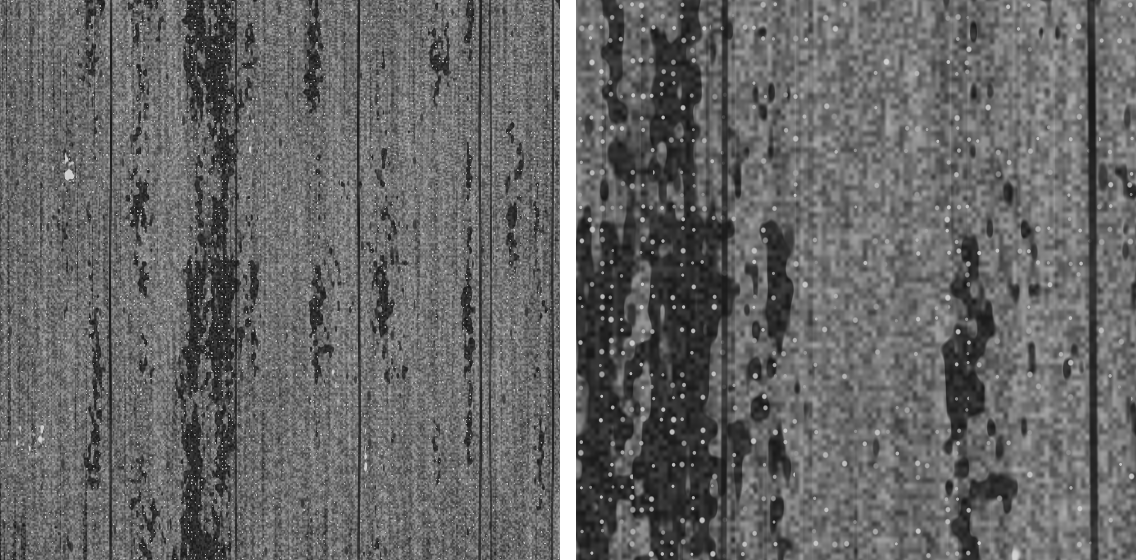
Left: the whole. Right: its middle third, enlarged.
Write a three.js fragment shader that draws this texture.

```glsl
varying vec2 vUv;

float hash(vec2 p) {
  return fract(sin(dot(p, vec2(127.1, 311.7))) * 43758.5453);
}

float noise(vec2 p) {
  vec2 cell = floor(p);
  vec2 f = fract(p);
  f = f * f * (3.0 - 2.0 * f);
  float low = mix(hash(cell), hash(cell + vec2(1.0, 0.0)), f.x);
  float high = mix(hash(cell + vec2(0.0, 1.0)), hash(cell + vec2(1.0)), f.x);
  return mix(low, high, f.y);
}

// Soft vertical band around a centre line
float band(float x, float center, float width) {
  float d = (x - center) / width;
  return exp(-d * d);
}

// One jittered round spot per grid cell; stretched grids give long spots
float scatter(vec2 p, vec2 grid, float density, float maxRadius) {
  vec2 q = p * grid;
  vec2 cell = floor(q);
  vec2 jitter = vec2(hash(cell + 3.7), hash(cell + 9.2));
  float radius = maxRadius * mix(0.5, 1.0, hash(cell + 5.1));
  float d = length(fract(q) - mix(vec2(0.36), vec2(0.64), jitter));
  float present = step(hash(cell + 17.3), density);
  return present * (1.0 - smoothstep(radius * 0.45, radius, d));
}

// Dark gap between boards, wavering slightly along its length
float seam(vec2 p, float x, float halfWidth) {
  float waver = 0.004 * (noise(vec2(x * 90.0, p.y * 4.0)) - 0.5);
  float d = abs(p.x - x - waver);
  float wear = 0.65 + 0.35 * noise(vec2(x * 50.0, p.y * 18.0));
  return wear * (1.0 - smoothstep(halfWidth * 0.4, halfWidth, d));
}

// Elliptical region where the surface is scraped pale
float scrape(vec2 p, vec2 center, vec2 radius) {
  vec2 d = (p - center) / radius;
  return exp(-dot(d, d));
}

// Likelihood of weather stain across the boards
float stainAmount(float x) {
  float amount = 0.60 * band(x, 0.395, 0.026);
  amount += 0.54 * band(x, 0.347, 0.020);
  amount += 0.44 * band(x, 0.250, 0.027);
  amount += 0.24 * band(x, 0.168, 0.020);
  amount += 0.27 * band(x, 0.453, 0.014);
  amount += 0.42 * band(x, 0.562, 0.016);
  amount += 0.34 * band(x, 0.678, 0.020);
  amount += 0.28 * band(x, 0.778, 0.010);
  amount += 0.48 * band(x, 0.836, 0.010);
  amount += 0.28 * band(x, 0.915, 0.016);
  amount += 0.34 * band(x, 0.965, 0.014);
  return amount;
}

void main() {
  vec2 p = vUv;

  // Grey wood with fibres and gritty grain
  float fibre = noise(p * vec2(210.0, 5.0));
  float grit = noise(p * vec2(370.0, 310.0));
  float coarseGrit = noise(p * vec2(190.0, 130.0) + 31.0);
  float tone = 0.445 + 0.07 * (noise(p * vec2(7.0, 3.0)) - 0.5);
  tone += 0.13 * (fibre - 0.5) + 0.30 * (grit - 0.5);
  tone += 0.10 * (coarseGrit - 0.5);
  float crackLine = noise(p * vec2(260.0, 3.5) + 60.0);
  float leftBoard = 1.0 - smoothstep(0.18, 0.20, p.x);
  tone -= (0.09 + 0.06 * leftBoard) * smoothstep(0.70, 0.92, crackLine);

  // Broken dark stains running along the grain
  float amount = stainAmount(p.x);
  float spread = 0.08 + amount;
  spread += 0.62 * (noise(p * vec2(24.0, 4.5) + 12.0) - 0.5);
  spread += 0.45 * (noise(p * vec2(70.0, 18.0) + 44.0) - 0.5);
  spread += 0.60 * (noise(p * vec2(200.0, 85.0) + 75.0) - 0.5);
  float stain = smoothstep(0.50, 0.64, spread);
  float stainTone = 0.16 + 0.16 * (grit - 0.5);
  tone = mix(tone - 0.05 * amount, stainTone, 0.94 * stain);

  // Small elongated dark chips
  float chip = scatter(p, vec2(75.0, 26.0), 0.045, 0.34);
  tone = mix(tone, 0.17, 0.75 * chip);

  // Pale mineral specks, crowded around the stains
  float density = 0.10 + 0.45 * min(amount, 0.6);
  float speck = scatter(p, vec2(165.0, 150.0), density, 0.36);
  float speckTone = 0.56 + 0.30 * hash(floor(p * vec2(165.0, 150.0)));
  tone = mix(tone, speckTone, 0.85 * speck);

  // Gaps and fine splits
  float gap = seam(p, 0.197, 0.0030);
  gap = max(gap, 0.8 * seam(p, 0.421, 0.0025));
  gap = max(gap, seam(p, 0.641, 0.0032));
  gap = max(gap, seam(p, 0.858, 0.0032));
  gap = max(gap, 0.8 * seam(p, 0.876, 0.0026));
  gap = max(gap, 0.9 * seam(p, 0.987, 0.0028));
  tone = mix(tone, 0.09, gap);

  // White scraped patches broken into short upright flakes
  float worn = scrape(p, vec2(0.125, 0.70), vec2(0.050, 0.036));
  worn += scrape(p, vec2(0.060, 0.23), vec2(0.036, 0.044));
  worn += 0.9 * scrape(p, vec2(0.597, 0.325), vec2(0.014, 0.034));
  worn += 0.9 * scrape(p, vec2(0.653, 0.17), vec2(0.004, 0.150));
  worn += 0.7 * scrape(p, vec2(0.448, 0.74), vec2(0.012, 0.080));
  float flakeNoise = 0.6 * noise(p * vec2(170.0, 60.0) + 90.0) + 0.4 * coarseGrit;
  float flake = smoothstep(0.93, 1.10, 0.48 * worn + flakeNoise);
  tone = mix(tone, 0.86, 0.9 * flake);

  gl_FragColor = vec4(vec3(clamp(tone, 0.05, 0.97)), 1.0);
}
```
